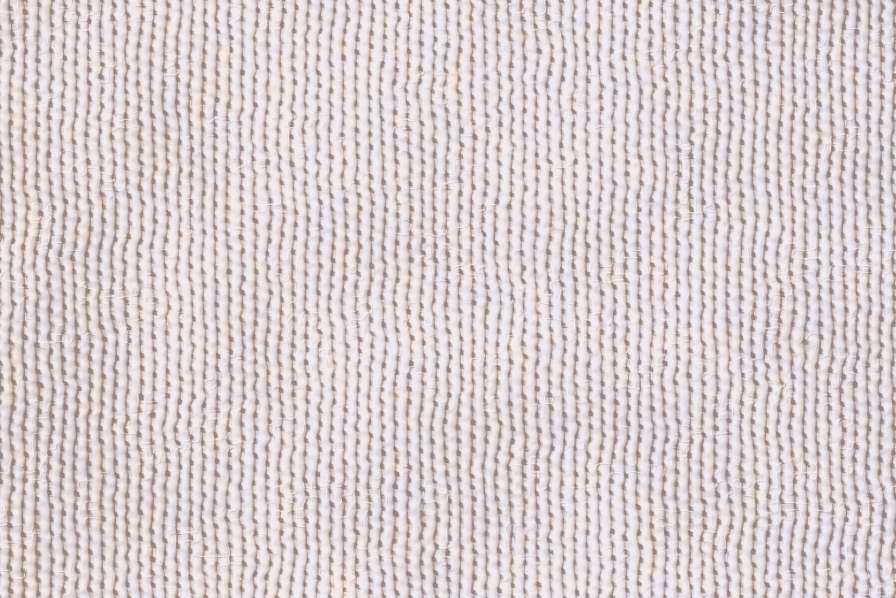
Give the GLSL for this texture, as a WebGL 2 fragment shader.

```glsl
#version 300 es
precision highp float;

uniform vec2 u_resolution;
out vec4 fragColor;

const float PI = 3.14159265;
const vec2 REPEATS = vec2(70.0, 46.0);   // ribs across, stitches down
const vec3 PIT_COLOR = vec3(0.59, 0.52, 0.50);
const vec3 THREAD_COLOR = vec3(0.84, 0.79, 0.795);
const vec3 CREST_COLOR = vec3(0.95, 0.92, 0.935);
const vec3 WARM_TINT = vec3(0.018, 0.004, -0.028);
const vec2 LIGHT_DIR = vec2(-0.75, 0.66);
const float LIGHT_GAIN = 0.13;
const float RIB_WANDER = 0.42;
const float RIB_WOBBLE = 0.24;
const float STITCH_SLANT = 0.35;
const float STITCH_JITTER = 0.45;
const float GAP_WIDTH = 0.32;
const float GAP_DEPTH = 0.24;
const float PIT_DEPTH = 0.52;
const float FIBRE_HEIGHT = 0.22;
const float GRAIN = 0.16;
const float SLOPE_STEP = 0.09;

float hash(vec2 p) {
    vec3 q = fract(p.xyx * vec3(0.1031, 0.1030, 0.0973));
    q += dot(q, q.yzx + 33.33);
    return fract((q.x + q.y) * q.z);
}

float noise(vec2 p) {
    vec2 i = floor(p), f = fract(p);
    f = f * f * (3.0 - 2.0 * f);
    return mix(mix(hash(i), hash(i + vec2(1, 0)), f.x),
               mix(hash(i + vec2(0, 1)), hash(i + vec2(1, 1)), f.x), f.y);
}

// Hand-spun irregularity of the rib edges
vec2 wander(vec2 p) {
    float slow = noise(p * vec2(0.23, 0.31) + 17.0) - 0.5;
    float quick = noise(p * vec2(0.8, 1.3) + 53.0) - 0.5;
    return p + vec2(slow * RIB_WANDER + quick * RIB_WOBBLE, 0.0);
}

// Stitch phase of a column, alternate columns being half a stitch apart
float stitchPhase(float column, float y) {
    float drift = noise(vec2(column * 7.3, y * 0.4)) - 0.5;
    return y + 0.5 * mod(column, 2.0) + STITCH_JITTER * drift;
}

// Loose curved hairs in scattered patches
float fibres(vec2 p) {
    float strand = 1.0 - smoothstep(0.0, 0.12, abs(noise(p * 1.7 + 91.0) - 0.5));
    return strand * smoothstep(0.5, 0.75, noise(p * 0.6 + 29.0));
}

float threadHeight(vec2 p) {
    vec2 w = wander(p);
    float x = fract(w.x) - 0.5;
    float phase = stitchPhase(floor(w.x), w.y) + STITCH_SLANT * x;
    float swell = 0.5 + 0.5 * cos(2.0 * PI * phase);
    float rib = cos(PI * x) * (0.62 + 0.38 * swell);
    return rib + FIBRE_HEIGHT * fibres(p) + GRAIN * noise(p * 3.1);
}

// Dark seam between ribs, deepened once per stitch
float gapShadow(vec2 p) {
    vec2 w = wander(p);
    float seam = floor(w.x + 0.5);
    float x = w.x - seam;
    float phase = stitchPhase(seam, w.y) + STITCH_SLANT * x;
    float pit = smoothstep(-0.1, 0.85, cos(2.0 * PI * phase));
    pit *= 0.55 + 0.7 * hash(vec2(seam, floor(phase + 0.5)));
    float line = 1.0 - smoothstep(0.0, GAP_WIDTH, abs(x));
    return line * (GAP_DEPTH + PIT_DEPTH * pit);
}

void main() {
    vec2 uv = gl_FragCoord.xy / u_resolution;
    vec2 p = uv * REPEATS;

    // Relief lit from the upper left
    float h = threadHeight(p);
    vec2 slope = vec2(threadHeight(p + vec2(SLOPE_STEP, 0.0)) - h,
                      threadHeight(p + vec2(0.0, SLOPE_STEP)) - h) / SLOPE_STEP;
    float light = clamp(-dot(slope, LIGHT_DIR) * LIGHT_GAIN, -0.3, 0.3);
    float shade = 0.60 + 0.26 * h + light - gapShadow(p);

    // Uneven wear and a slight falloff toward the sides
    shade += 0.12 * (noise(p * 0.15 + 7.0) - 0.5) + 0.14 * (noise(p * 2.3) - 0.5);
    float side = abs(uv.x - 0.5) * 2.0;
    shade -= 0.07 * side * side;
    shade = clamp(shade, 0.0, 1.0);

    // Brown pits, grey-rose thread, pale lilac crests
    vec3 color = mix(PIT_COLOR, THREAD_COLOR, smoothstep(0.0, 0.6, shade));
    color = mix(color, CREST_COLOR, smoothstep(0.42, 0.92, shade));

    // Warm and cool blotches, creamier at the left
    float warmth = 1.5 * (noise(p * 0.9 + 41.0) - 0.5) + 0.5 * (0.4 - uv.x);
    color += WARM_TINT * warmth;
    fragColor = vec4(clamp(color, 0.0, 1.0), 1.0);
}
```
